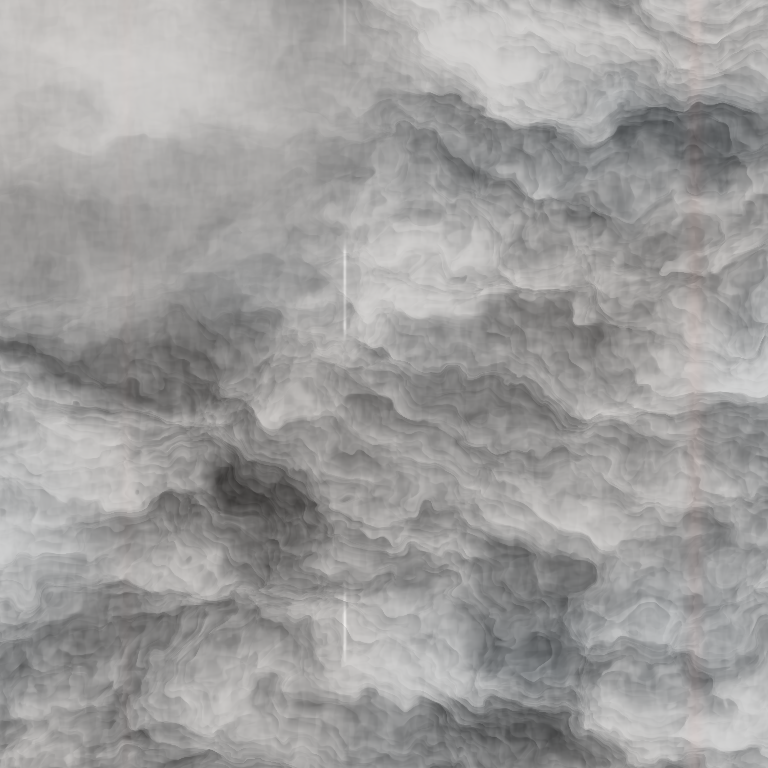
Write a WebGL 2 fragment shader that draws this texture.

```glsl
#version 300 es
precision highp float;

uniform vec2 u_resolution;
out vec4 fragColor;

vec3 hash3(vec2 p) {
    vec3 q = fract(p.xyx * vec3(0.1031, 0.1030, 0.0973));
    q += dot(q, q.yxz + 33.33);
    return fract((q.xxy + q.yzz) * q.zyx);
}

// Smooth cellular noise: x = blended cell value, y = ledge that brightens
// towards the underside of each cell and breaks sharply into the next.
vec2 cells(vec2 p, float sharpness) {
    vec2 base = floor(p), sum = vec2(0.0);
    float total = 1e-6;
    for (int j = -1; j <= 1; j++)
    for (int i = -1; i <= 1; i++) {
        vec2 cell = base + vec2(i, j);
        vec3 h = hash3(cell + 100.0);
        vec2 toSeed = cell + h.xy - p;
        float weight = exp(-sharpness * dot(toSeed, toSeed));
        sum += weight * vec2(h.z - 0.5, toSeed.y);
        total += weight;
    }
    return sum / total;
}

// Stacked billows; roughness raises the ledges and the fine octaves.
float billows(vec2 p, float roughness) {
    float sum = 0.0, amplitude = 0.5;
    p += 0.15 * sin(p.yx * vec2(2.1, 1.7) + vec2(0.6, 2.4));
    for (int octave = 0; octave < 6; octave++) {
        vec2 c = cells(p, octave < 2 ? 6.0 : 9.0);
        sum += amplitude * (0.55 * c.x + 0.48 * roughness * c.y);
        amplitude *= mix(0.48, 0.70, roughness);
        // Each layer bends the next a little
        p += 0.22 * vec2(c.x, c.y);
        p = mat2(0.98, 0.17, -0.17, 0.98) * p * 1.95 + vec2(7.3, 3.9);
    }
    return sum;
}

float blot(vec2 p, vec2 centre, vec2 size) {
    vec2 d = (p - centre) / size;
    return exp(-dot(d, d));
}

float streak(float x, float centre, float width) {
    return exp(-pow((x - centre) / width, 2.0));
}

void main() {
    vec2 uv = gl_FragCoord.xy / u_resolution;

    // Ragged coordinates for the broad light and shade
    vec2 drift = vec2(cells(uv * vec2(5.0, 7.0), 5.0).x,
                      cells(uv * vec2(6.0, 9.0) + 31.0, 5.0).x);
    drift += 0.5 * vec2(cells(uv * 17.0 + 9.0, 6.0).x, cells(uv * 19.0 + 53.0, 6.0).x);
    drift += 0.25 * vec2(cells(uv * 43.0 + 5.0, 6.0).x, cells(uv * 47.0 + 83.0, 6.0).x);
    vec2 p = uv + 0.09 * drift;

    float haze = blot(p, vec2(0.08, 0.88), vec2(0.44, 0.32));
    float light = 0.15 * haze
        + 0.16 * blot(p, vec2(0.70, 0.96), vec2(0.32, 0.09))
        + 0.16 * blot(p, vec2(1.0, 0.57), vec2(0.12, 0.14))
        + 0.08 * blot(p, vec2(0.20, 0.24), vec2(0.20, 0.14))
        + 0.07 * blot(p, vec2(0.52, 0.64), vec2(0.09, 0.10))
        + 0.07 * blot(p, vec2(0.57, 0.14), vec2(0.08, 0.08));
    float cool = blot(p, vec2(0.84, 0.80), vec2(0.24, 0.08))
        + 0.8 * blot(p, vec2(0.79, 0.21), vec2(0.17, 0.08))
        + 0.5 * blot(p, vec2(0.32, 0.66), vec2(0.10, 0.08));
    float shade = 0.17 * cool
        + 0.19 * blot(p, vec2(0.52, 0.39), vec2(0.20, 0.09))
        + 0.21 * blot(p, vec2(0.69, 0.52), vec2(0.17, 0.07))
        + 0.20 * blot(p, vec2(0.04, 0.53), vec2(0.22, 0.04))
        + 0.10 * blot(p, vec2(0.38, 0.13), vec2(0.10, 0.18))
        + 0.18 * blot(p, vec2(0.21, 0.05), vec2(0.06, 0.03));

    // Cloud relief
    float roughness = 1.0 - 0.8 * smoothstep(0.15, 0.7, haze);
    float relief = billows(uv * vec2(3.6, 6.0) + 0.3 * drift, roughness);
    float tone = 0.612 + light - shade + 0.85 * relief;

    // Faint woven grain
    float grain = cells(uv * vec2(170.0, 60.0), 6.0).x
                + cells(uv * vec2(60.0, 150.0) + 17.0, 6.0).x;
    tone += mix(0.025, 0.05, roughness) * grain;

    // Soft ceiling on the highlights, floor on the shadows
    tone = 0.83 - log(1.0 + exp((0.83 - tone) * 14.0)) / 14.0;
    tone = max(tone, 0.22);

    // Nearly neutral tint, bluer in the cool shadows
    float hue = 0.9 * cool + 0.9 * cells(uv * 4.0 + 71.0, 5.0).x + 0.05;
    vec3 colour = tone + vec3(-0.016, 0.001, 0.014) * hue
                + vec3(0.004, 0.0, -0.004) * smoothstep(0.5, 0.8, tone);

    // Thin vertical scratches and faded reddish bands
    float scratch = smoothstep(0.55, 0.58, uv.y) * smoothstep(0.70, 0.67, uv.y)
        + smoothstep(0.13, 0.16, uv.y) * smoothstep(0.26, 0.22, uv.y)
        + 0.5 * smoothstep(0.92, 0.95, uv.y);
    scratch *= 0.6 + 0.9 * cells(vec2(3.0, uv.y * 40.0), 6.0).x;
    colour += 0.20 * scratch * streak(uv.x, 0.449, 0.002);
    float band = streak(uv.x, 0.905, 0.011) + 0.35 * streak(uv.x, 0.165, 0.008);
    colour += band * vec3(0.018, -0.008, -0.012);

    fragColor = vec4(colour, 1.0);
}
```
